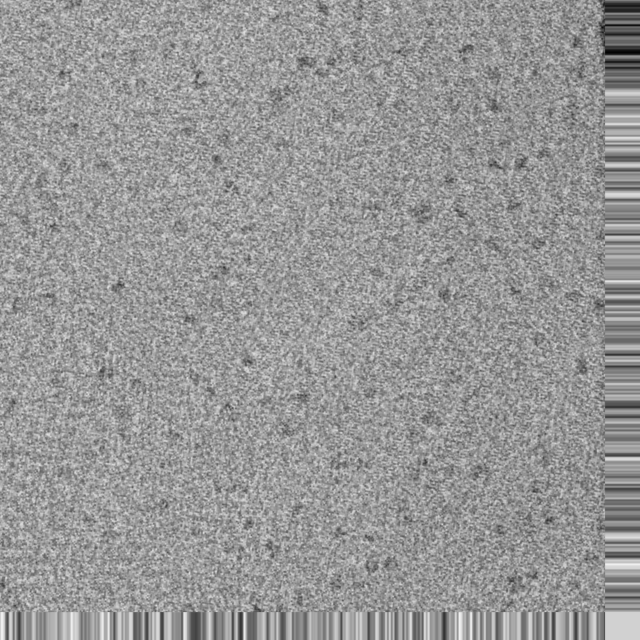
Reproduce this texture procedurally as a three.js fragment shader.

```glsl
// Grainy grey micrograph with faint lumpy particles and streaked right and bottom margins.
varying vec2 vUv;

float hash(vec2 p) {
  return fract(sin(dot(p, vec2(127.1, 311.7))) * 43758.5453);
}

float noise(vec2 p) {
  vec2 cell = floor(p);
  vec2 f = fract(p);
  f = f * f * (3.0 - 2.0 * f);
  float low = mix(hash(cell), hash(cell + vec2(1.0, 0.0)), f.x);
  float high = mix(hash(cell + vec2(0.0, 1.0)), hash(cell + vec2(1.0, 1.0)), f.x);
  return mix(low, high, f.y);
}

vec2 rotate(vec2 p, float angle) {
  float c = cos(angle);
  float s = sin(angle);
  return vec2(c * p.x - s * p.y, s * p.x + c * p.y);
}

// Fine grain, centred on zero; two turned layers hide the lattice
float grain(vec2 p) {
  float coarse = noise(rotate(p, 0.6) * 280.0 + 31.0);
  float fine = noise(rotate(p, 0.15) * 390.0 + 77.0);
  return 0.28 * (coarse + fine - 1.0);
}

// Scattered oval particles: x is the body, y is the pale halo
vec2 particles(vec2 p) {
  vec2 grid = p * 20.0;
  vec2 base = floor(grid);
  vec2 cover = vec2(0.0);
  for (int j = -1; j <= 1; j++) {
    for (int i = -1; i <= 1; i++) {
      vec2 cell = base + vec2(float(i), float(j));
      float present = step(hash(cell + 5.3), 0.62);
      vec2 jitter = vec2(hash(cell + 11.7), hash(cell + 23.1));
      vec2 d = rotate(grid - cell - jitter, 6.283 * hash(cell + 37.9));
      d.y *= 1.0 + 0.8 * hash(cell + 41.3);
      float radius = mix(0.24, 0.38, hash(cell + 53.9));
      float r = length(d) / radius;
      float strength = present * mix(0.35, 1.0, hash(cell + 67.2));
      float body = 1.0 - smoothstep(0.6, 1.15, r);
      float halo = exp(-18.0 * (r - 1.3) * (r - 1.3));
      cover = max(cover, strength * vec2(body, halo));
    }
  }
  return cover;
}

// Parallel lines of uneven width and tone, centred on zero
float streaks(float t, float seed) {
  float thin = noise(vec2(t * 330.0, seed));
  float wide = noise(vec2(t * 170.0, seed + 9.0));
  return 0.4 * (thin + wide - 1.0);
}

void main() {
  vec2 p = vUv;

  // Uneven illumination, lighter at the left
  float tone = 0.625 - 0.045 * p.x + 0.03 * (noise(p * 4.0) - 0.5);

  // Particles broken into small dark lumps
  vec2 cover = particles(p + 0.006 * (vec2(noise(p * 90.0), noise(p * 90.0 + 40.0)) - 0.5));
  float lumps = smoothstep(0.3, 0.75, noise(rotate(p, 0.4) * 135.0));
  tone += 0.03 * cover.y * (1.0 - cover.x) - cover.x * (0.02 + 0.17 * lumps);
  tone += grain(p);

  // Ragged dark rim near the upper right
  float rim = smoothstep(0.932, 0.945, p.x + 0.012 * (noise(p * 80.0) - 0.5));
  tone -= rim * (0.05 + 0.3 * smoothstep(0.88, 0.96, p.y));

  // Streaked margins and their flat corner
  float rightTone = 0.56 - 0.3 * smoothstep(0.87, 0.91, p.y) + streaks(p.y, 3.0);
  float bottomTone = 0.58 + streaks(p.x, 58.0);
  float inRight = smoothstep(0.9445, 0.9465, p.x);
  float inBottom = 1.0 - smoothstep(0.0425, 0.0445, p.y);
  tone = mix(tone, rightTone, inRight);
  tone = mix(tone, mix(bottomTone, 0.82, inRight), inBottom);

  gl_FragColor = vec4(vec3(clamp(tone, 0.0, 1.0)), 1.0);
}
```
